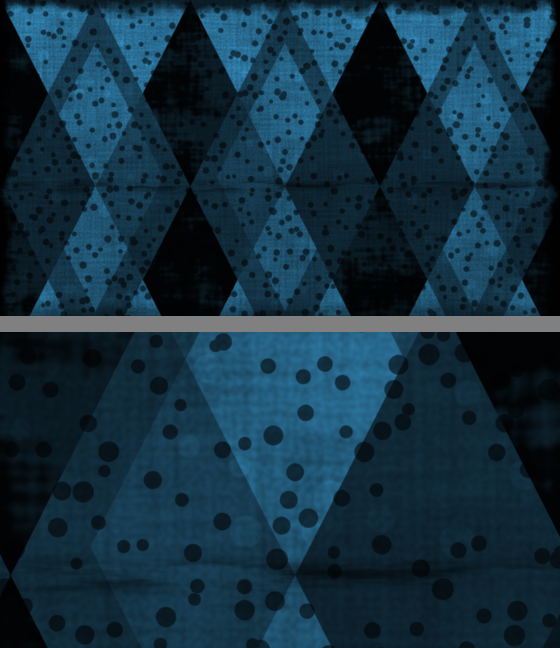
Top, the full canvas; bottom, a detail of the centre.
A WebGL 1 fragment shader for this pattern:

```glsl
precision highp float;
uniform vec2 u_resolution;

const vec2 HALF_SIZE = vec2(0.3, 0.59);
const vec2 CENTRE = vec2(0.302, 0.41);
const vec3 BLUE = vec3(0.16, 0.43, 0.58);

vec2 hash2(vec2 p) {
  vec3 q = fract(p.xyx * vec3(0.1031, 0.1030, 0.0973));
  q += dot(q, q.yzx + 33.33);
  return fract((q.xx + q.yz) * q.zy);
}

float cornerSlope(vec2 cell, vec2 corner, vec2 f) {
  float angle = 6.2832 * hash2(cell + corner).x;
  return dot(vec2(cos(angle), sin(angle)), f - corner);
}

float gradientNoise(vec2 p) {
  vec2 cell = floor(p);
  vec2 f = fract(p);
  vec2 w = f * f * f * (f * (f * 6.0 - 15.0) + 10.0);
  float low = mix(cornerSlope(cell, vec2(0.0), f), cornerSlope(cell, vec2(1.0, 0.0), f), w.x);
  float high = mix(cornerSlope(cell, vec2(0.0, 1.0), f), cornerSlope(cell, vec2(1.0), f), w.x);
  return mix(low, high, w.y);
}

float fractalNoise(vec2 p) {
  float sum = 0.0;
  float gain = 0.6;
  for (int i = 0; i < 5; i++) {
    sum += gain * gradientNoise(p);
    p = p * 2.03 + 17.3;
    gain *= 0.55;
  }
  return sum;
}

float cover(float dist, float blur) {
  return 1.0 - smoothstep(-blur, blur, dist);
}

// Signed distance to the nearest diamond of a repeating lattice
float diamondDistance(vec2 p, vec2 centre, float size) {
  vec2 q = mod(p - centre + HALF_SIZE, 2.0 * HALF_SIZE) - HALF_SIZE;
  q = abs(q) / HALF_SIZE;
  return (q.x + q.y - size) / length(1.0 / HALF_SIZE);
}

// Jittered spots: one per cell, of varied radius, some left out
float spots(vec2 p, float spacing, float radius, float density, float blur) {
  vec2 cell = floor(p / spacing);
  float sum = 0.0;
  for (int j = -1; j <= 1; j++) {
    for (int i = -1; i <= 1; i++) {
      vec2 id = cell + vec2(float(i), float(j));
      vec2 jitter = hash2(id + 40.0);
      vec2 traits = hash2(id + 91.0);
      float dist = length(p - (id + jitter) * spacing);
      float spot = cover(dist - radius * mix(0.6, 1.1, traits.y), blur);
      sum = max(sum, spot * step(traits.x, density));
    }
  }
  return sum;
}

// Fine crossed threads with a little grain
float weave(vec2 p) {
  float threads = gradientNoise(p * vec2(7.0, 110.0)) + gradientNoise(p * vec2(110.0, 7.0));
  return 0.16 * threads + 0.16 * gradientNoise(p * 150.0);
}

// Dark gaps, alternately bare and stained
float gapTone(vec2 p) {
  vec2 id = vec2(floor(p.x / (2.0 * HALF_SIZE.x) + 0.5), step(p.y, CENTRE.y));
  float stained = mod(id.x + id.y, 2.0);
  float stain = fractalNoise(p * vec2(5.0, 6.0) + 8.0);
  stain += 0.25 * gradientNoise(p * vec2(8.0, 70.0)) + 0.2 * gradientNoise(p * vec2(70.0, 8.0));
  return mix(0.02, 0.25, smoothstep(-0.12, 0.35, stain + mix(-0.14, 0.1, stained)));
}

// Overlapping diamond layers, one side of each column lit
float diamondTone(vec2 p, float blur) {
  float column = floor(p.x / (2.0 * HALF_SIZE.x));
  float side = 1.0 - 2.0 * mod(column, 2.0);
  float offset = mod(p.x - CENTRE.x + HALF_SIZE.x, 2.0 * HALF_SIZE.x) - HALF_SIZE.x;
  float lit = smoothstep(-0.01, 0.01, offset * side);
  float front = cover(diamondDistance(p, CENTRE, 1.0), blur);
  float back = cover(diamondDistance(p, CENTRE + vec2(0.0, HALF_SIZE.y), 1.0), blur);
  float inner = cover(diamondDistance(p, CENTRE + vec2(0.0, 0.03), 0.72), blur);
  float frontTone = mix(0.35, mix(0.42, 0.55, inner), lit);
  float sharedTone = mix(0.54, 0.86, inner);
  return mix(mix(gapTone(p), 0.98, back), mix(frontTone, sharedTone, back), front);
}

// Ragged dark border and a smudge along the middle
float wear(vec2 p, float aspect) {
  float ragged = 0.05 * fractalNoise(p * 9.0);
  float sides = smoothstep(0.015, 0.055, min(p.x + 0.01, aspect - p.x) + ragged);
  float top = mix(0.25, 1.0, smoothstep(0.005, 0.05, 1.0 - p.y + ragged));
  float bottom = mix(0.6, 1.0, smoothstep(-0.01, 0.06, p.y + ragged));
  float band = exp(-pow((p.y - CENTRE.y) / 0.018, 2.0));
  float smudge = band * smoothstep(-0.2, 0.4, fractalNoise(p * vec2(5.0, 40.0)));
  return sides * top * bottom * (1.0 - 0.6 * smudge);
}

void main() {
  vec2 p = gl_FragCoord.xy / u_resolution.y;
  float pixel = 1.0 / u_resolution.y;
  float tone = diamondTone(p, pixel);
  tone *= mix(0.86, 1.0, smoothstep(0.1, 0.7, p.y));
  tone *= 1.0 + 0.3 * fractalNoise(p * 4.0) + weave(p);
  tone *= 1.0 + 0.14 * spots(p + 3.7, 0.085, 0.018, 0.55, pixel);
  tone *= 1.0 - 0.56 * spots(p, 0.039, 0.0105, 0.78, pixel);
  tone *= wear(p, u_resolution.x * pixel);
  gl_FragColor = vec4(BLUE * max(tone, 0.0) + vec3(0.002, 0.003, 0.005), 1.0);
}
```
